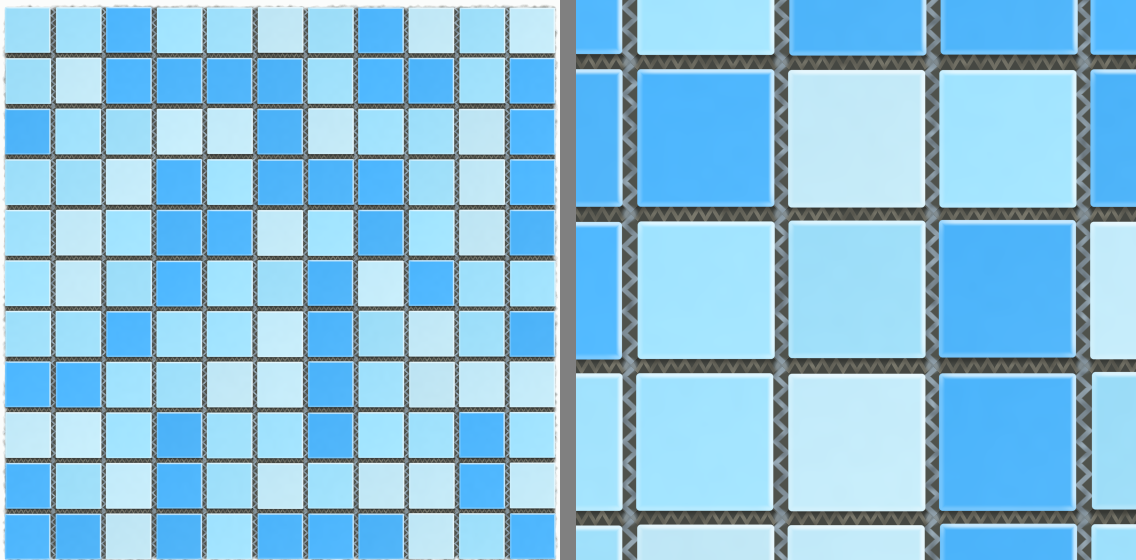
Left, the full canvas; right, a detail of the centre.
Give the GLSL for this texture, as a Shadertoy shader.

```glsl
const float TILES = 11.0;
const vec2 SHEET_ORIGIN = vec2(0.0050, -0.0030);
const vec2 TILE_PITCH = vec2(0.0901, 0.0904);
const float GAP_HALF = 0.047;

const vec3 DEEP_BLUE = vec3(0.31, 0.715, 0.99);
const vec3 SKY_BLUE = vec3(0.63, 0.885, 0.99);
const vec3 PALE_BLUE = vec3(0.765, 0.915, 0.97);
const vec3 BACKDROP = vec3(0.985, 0.99, 0.985);
const vec3 MESH_DARK = vec3(0.27, 0.28, 0.26);
const vec3 THREAD_COOL = vec3(0.53, 0.59, 0.63);
const vec3 THREAD_WARM = vec3(0.48, 0.47, 0.42);

float hash(vec2 p) {
    vec3 q = fract(p.xyx * vec3(0.1031, 0.1030, 0.0973));
    q += dot(q, q.yzx + 33.33);
    return fract((q.x + q.y) * q.z);
}

float valueNoise(vec2 p) {
    vec2 i = floor(p), f = fract(p);
    f = f * f * (3.0 - 2.0 * f);
    float low = mix(hash(i), hash(i + vec2(1, 0)), f.x);
    float high = mix(hash(i + vec2(0, 1)), hash(i + vec2(1, 1)), f.x);
    return mix(low, high, f.y);
}

float roundedBox(vec2 p, vec2 halfSize, float radius) {
    vec2 d = abs(p) - halfSize + radius;
    return length(max(d, 0.0)) + min(max(d.x, d.y), 0.0) - radius;
}

float coverage(float dist, float blur) {
    return 1.0 - smoothstep(-0.5 * blur, 0.5 * blur, dist);
}

// Power permutation modulo a prime: every tile gets a distinct rank,
// so the three glazes keep their shares.
float tileRank(vec2 id) {
    int k = 1 + int(id.x) + int(TILES) * int(id.y);
    int square = k * k % 127;
    return float((square * square % 127) * k % 127) / 127.0;
}

vec3 glazeColor(float rank) {
    if (rank < 0.35) return DEEP_BLUE;
    return rank < 0.73 ? SKY_BLUE : PALE_BLUE;
}

// Zigzag thread along a gap; across runs from -1 to 1.
float zigzag(float along, float across, float count, float blur) {
    float wave = abs(fract(along * count) - 0.5) * 4.0 - 1.0;
    return coverage(abs(across - 0.8 * wave) - 0.5, blur);
}

vec3 meshColor(vec2 grid, float blur) {
    vec2 q = fract(grid + 0.5) - 0.5;
    float acrossBlur = max(blur / GAP_HALF, 0.35);
    float upright = zigzag(grid.y, q.x / GAP_HALF, 7.0, acrossBlur);
    float level = zigzag(grid.x, q.y / GAP_HALF, 11.0, acrossBlur);
    float wear = 0.75 + 0.4 * valueNoise(grid * 19.0);

    vec3 vertical = mix(MESH_DARK * 1.15, THREAD_COOL * wear, upright);
    vec3 horizontal = mix(MESH_DARK, THREAD_WARM * wear, level * 0.75);
    // Shadow below the upper tile
    horizontal *= 1.0 - 0.25 * smoothstep(0.0, GAP_HALF, q.y);
    vec3 color = mix(horizontal, vertical, step(abs(q.x), abs(q.y)));

    // Knotted crossings
    float knot = coverage(length(q) - 0.045, 0.04);
    return mix(color, THREAD_COOL * 1.05, 0.7 * knot);
}

vec3 tileColor(vec2 p, vec2 id, float edge) {
    vec3 color = glazeColor(tileRank(id));
    color *= 1.0 + 0.035 * (hash(id + 7.3) - 0.5);
    color += 0.02 * (p.x - p.y) * vec3(1.0, 0.5, 0.1);
    color += 0.008 * (valueNoise((id + p) * 9.0) - 0.5);

    // Glossy rim, brightest at the top and right
    float rim = smoothstep(-0.045, -0.012, edge);
    float lit = smoothstep(-0.1, 0.1, p.x + p.y);
    return mix(color, vec3(0.96, 0.99, 1.0), rim * mix(0.22, 0.72, lit));
}

void mainImage(out vec4 fragColor, in vec2 fragCoord) {
    vec2 uv = fragCoord / iResolution.xy;
    vec2 grid = (uv - SHEET_ORIGIN) / TILE_PITCH;
    float blur = 1.4 / (min(iResolution.x, iResolution.y) * TILE_PITCH.x);

    // Mesh backing with a frayed, faded border
    float sheet = roundedBox(grid - 0.5 * TILES, vec2(0.5 * TILES - 0.06), 0.05);
    float fray = 0.06 * (valueNoise(grid * 13.0) - 0.5);
    float backing = coverage(sheet + fray, 0.12);
    vec3 color = mix(BACKDROP, meshColor(grid, blur), backing);

    // Slightly uneven tiles
    vec2 id = clamp(floor(grid), 0.0, TILES - 1.0);
    vec2 jitter = vec2(hash(id), hash(id + 41.7)) - 0.5;
    vec2 p = grid - id - 0.5 - 0.014 * jitter;
    float edge = roundedBox(p, vec2(0.5 - GAP_HALF), 0.025);
    color = mix(color, tileColor(p, id, edge), coverage(edge, blur));

    fragColor = vec4(clamp(color, 0.0, 1.0), 1.0);
}
```
